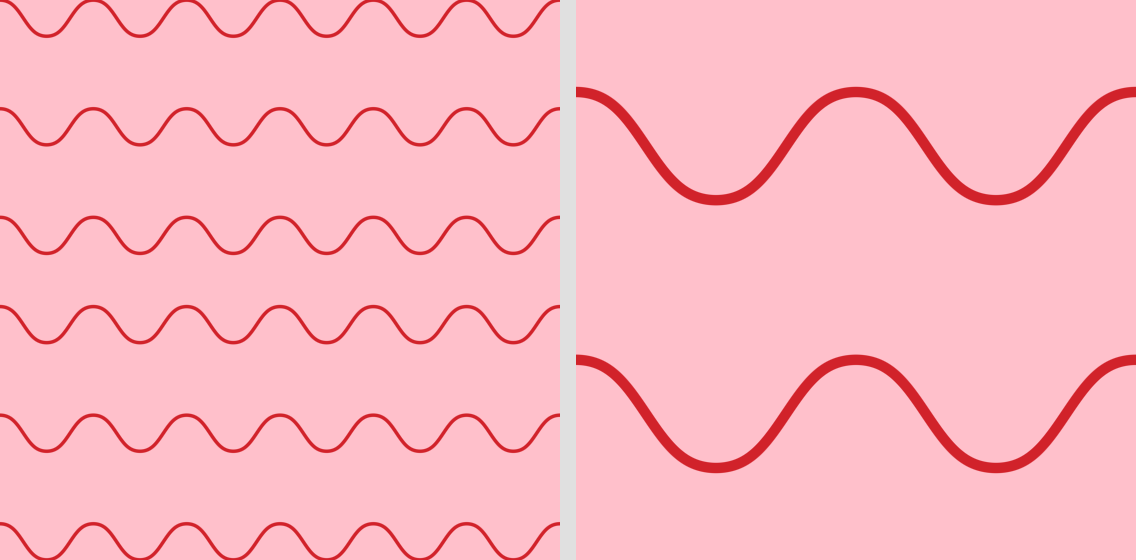
Left, the full canvas; right, a detail of the centre.
Write a WebGL 2 fragment shader that draws this pattern.

```glsl
#version 300 es
precision highp float;

#define WAVES_ACROSS 6.0
#define ROW_SPACING 0.1939
#define CENTER_OFFSET 0.0797
#define AMPLITUDE 0.0322
#define STEEPNESS 0.05
#define LINE_WIDTH 0.0062
#define PINK vec3(1.0, 0.753, 0.796)
#define RED vec3(0.82, 0.135, 0.165)

uniform vec2 u_resolution;
out vec4 fragColor;

const float TAU = 6.2831853;

// Height (x) and slope (y) of a cosine steepened by its third harmonic
vec2 waveHeightSlope(float x) {
    float k = TAU * WAVES_ACROSS;
    float phase = k * x;
    float scale = AMPLITUDE / (1.0 - STEEPNESS);
    float height = cos(phase) - STEEPNESS * cos(3.0 * phase);
    float slope = -k * (sin(phase) - 3.0 * STEEPNESS * sin(3.0 * phase));
    return scale * vec2(height, slope);
}

// Centre line of the nearest row; the middle gap is narrower than the rest
float nearestRow(float y) {
    float side = y < 0.5 ? -1.0 : 1.0;
    float index = round((abs(y - 0.5) - CENTER_OFFSET) / ROW_SPACING);
    return 0.5 + side * (CENTER_OFFSET + ROW_SPACING * max(index, 0.0));
}

void main() {
    vec2 uv = gl_FragCoord.xy / u_resolution;
    float pixel = 1.0 / min(u_resolution.x, u_resolution.y);

    // Distance to the curve, corrected for its slope
    vec2 wave = waveHeightSlope(uv.x);
    float offset = uv.y - nearestRow(uv.y) - wave.x;
    float dist = abs(offset) / sqrt(1.0 + wave.y * wave.y);

    // Smooth stroke over the flat ground
    float edge = dist - 0.5 * LINE_WIDTH;
    float stroke = 1.0 - smoothstep(-0.75 * pixel, 0.75 * pixel, edge);
    fragColor = vec4(mix(PINK, RED, stroke), 1.0);
}
```
